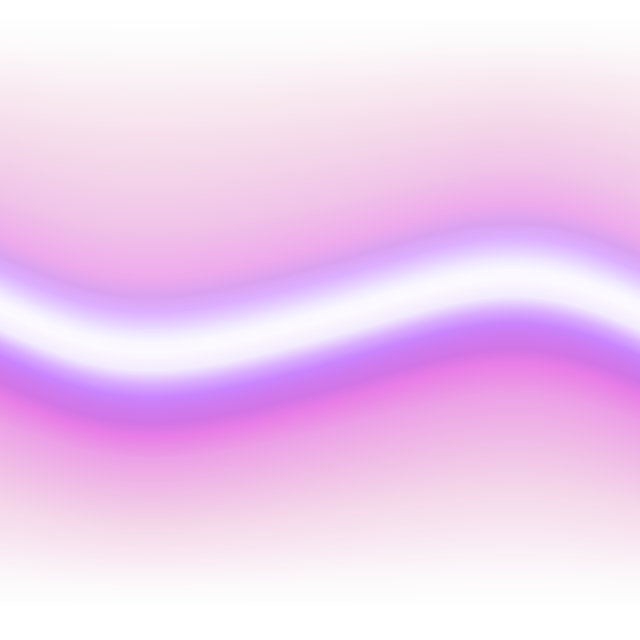
A Shadertoy shader for this background:

```glsl
const float TAU = 6.2831853;
const int STOPS = 12;

// Wave shape, as fractions of the canvas
const float WAVE_HEIGHT = 0.505;
const float WAVE_SINE = -0.056;
const float WAVE_COSINE = 0.008;
const float WAVE_OVERTONE = -0.0065;

// Glow extents: the inner band follows the wave, the outer haze ends at fixed heights
const float UPPER_BAND = 0.117;
const float LOWER_BAND = 0.1315;
const float HAZE_TOP = 0.974;
const float HAZE_BOTTOM = 0.05;

// Colour stops: rgb and position, 0 = core, 1 = band edge, 2 = haze edge
const vec4 UPPER_STOPS[STOPS] = vec4[STOPS](
    vec4(0.990, 0.975, 1.000, 0.00),
    vec4(0.980, 0.970, 1.000, 0.12),
    vec4(0.940, 0.910, 1.000, 0.25),
    vec4(0.900, 0.800, 1.000, 0.39),
    vec4(0.867, 0.690, 1.000, 0.54),
    vec4(0.855, 0.635, 0.945, 0.75),
    vec4(0.933, 0.667, 0.927, 1.00),
    vec4(0.941, 0.769, 0.912, 1.20),
    vec4(0.957, 0.847, 0.918, 1.44),
    vec4(0.973, 0.912, 0.941, 1.66),
    vec4(0.988, 0.980, 0.984, 1.87),
    vec4(1.000, 1.000, 1.000, 2.00));

const vec4 LOWER_STOPS[STOPS] = vec4[STOPS](
    vec4(0.990, 0.975, 1.000, 0.00),
    vec4(0.950, 0.920, 1.000, 0.21),
    vec4(0.850, 0.670, 1.000, 0.38),
    vec4(0.790, 0.520, 0.990, 0.53),
    vec4(0.810, 0.480, 0.940, 0.67),
    vec4(0.825, 0.460, 0.900, 0.84),
    vec4(0.910, 0.490, 0.905, 1.00),
    vec4(0.925, 0.630, 0.900, 1.13),
    vec4(0.940, 0.745, 0.900, 1.33),
    vec4(0.957, 0.847, 0.918, 1.52),
    vec4(0.988, 0.980, 0.984, 1.88),
    vec4(1.000, 1.000, 1.000, 2.00));

float waveHeight(float x) {
    float angle = TAU * x;
    return WAVE_HEIGHT + WAVE_SINE * sin(angle) + WAVE_COSINE * cos(angle)
         + WAVE_OVERTONE * sin(2.0 * angle);
}

// Maps a distance from the wave to a position along the colour stops
float glowPosition(float dist, float band, float reach) {
    return dist < band ? dist / band : 1.0 + (dist - band) / (reach - band);
}

vec3 gradient(vec4 stops[STOPS], float position) {
    vec3 color = stops[0].rgb;
    for (int i = 1; i < STOPS; i++) {
        float blend = (position - stops[i - 1].a) / (stops[i].a - stops[i - 1].a);
        color = mix(color, stops[i].rgb, clamp(blend, 0.0, 1.0));
    }
    return color;
}

void mainImage(out vec4 fragColor, in vec2 fragCoord) {
    vec2 uv = fragCoord / iResolution.xy;
    float wave = waveHeight(uv.x);
    float offset = uv.y - wave;

    // Each side of the wave has its own palette
    vec3 color = offset > 0.0
        ? gradient(UPPER_STOPS, glowPosition(offset, UPPER_BAND, HAZE_TOP - wave))
        : gradient(LOWER_STOPS, glowPosition(-offset, LOWER_BAND, wave - HAZE_BOTTOM));

    fragColor = vec4(color, 1.0);
}
```
